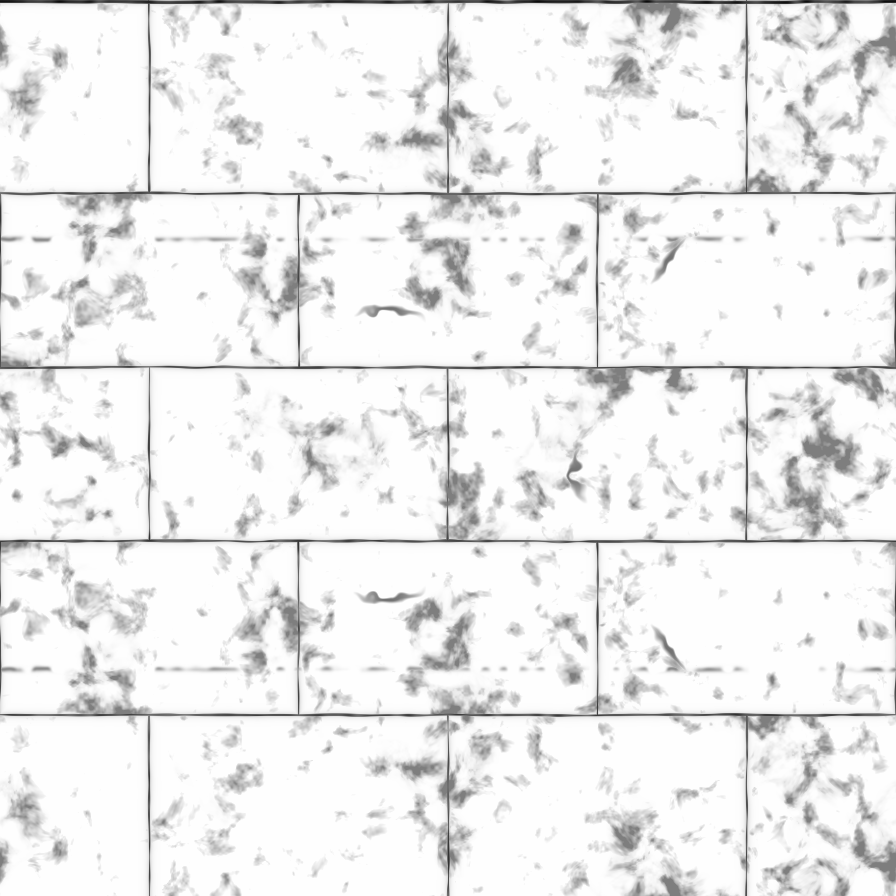
Reproduce this texture map procedurally as a WebGL 2 fragment shader.

```glsl
#version 300 es
precision highp float;
// White stone blocks in running bond: five courses, three blocks per course.
// Thin wavering joints come from distances to a grid; grey weathering comes from
// layered value noise, mirrored above and below the middle course.

uniform vec2 u_resolution;
out vec4 fragColor;

const float COLUMNS = 3.0;
const float FIRST_JOINT = 0.202;   // top of the lowest course
const float COURSE = 0.194;        // height of a course
const float TOP_JOINT = 0.998;
const float MIRROR_Y = FIRST_JOINT + 1.5 * COURSE;
const float STONE = 0.995;

// Integer hash of a lattice cell, 0 to 1
float hash(vec2 cell, float seed) {
  uvec3 k = uvec3(ivec3(vec3(cell, seed)) + 4096);
  uint h = k.x * 1597334677u ^ k.y * 3812015801u ^ k.z * 2798796415u;
  h = (h ^ (h >> 16)) * 2246822519u;
  h = (h ^ (h >> 13)) * 3266489917u;
  return float((h ^ (h >> 16)) >> 8) / 16777216.0;
}

// Value noise that wraps across the canvas width
float noise(vec2 p, float cells, float seed) {
  vec2 i = floor(p * cells);
  vec2 f = p * cells - i;
  f = f * f * (3.0 - 2.0 * f);
  float x0 = mod(i.x, cells);
  float x1 = mod(i.x + 1.0, cells);
  float low = mix(hash(vec2(x0, i.y), seed), hash(vec2(x1, i.y), seed), f.x);
  float high = mix(hash(vec2(x0, i.y + 1.0), seed), hash(vec2(x1, i.y + 1.0), seed), f.x);
  return mix(low, high, f.y);
}

float fbm(vec2 p, float cells, float seed) {
  float sum = 0.0;
  float weight = 0.533;
  for (int octave = 0; octave < 4; octave++) {
    sum += weight * noise(p, cells, seed + float(octave));
    cells *= 2.0;
    weight *= 0.5;
  }
  return sum;
}

// Small loosely clustered blotches over a pale wash, denser close to the joints
float stains(vec2 p, float edge, float seed) {
  vec2 warp = vec2(noise(p, 34.0, seed + 20.0), noise(p, 34.0, seed + 21.0)) - 0.5;
  vec2 q = p + 0.016 * warp;
  float cloud = fbm(q, 10.0, seed + 30.0) - 0.5;
  float blots = fbm(q, 52.0, seed + 40.0);
  float grain = mix(0.7, 1.3, noise(p, 240.0, seed + 50.0));
  float amount = blots + 0.5 * cloud + 0.05 * exp(-edge / 0.012);
  float wash = 0.14 * smoothstep(0.1, 0.24, cloud) * smoothstep(0.3, 0.6, blots);
  return min((1.6 * max(amount - 0.595, 0.0) + wash) * grain, 0.5);
}

// Tapered, ragged scar inside a block; about half of the blocks have one
float gouge(vec2 local, vec2 block, float rough) {
  float present = step(0.5, hash(block, 60.0));
  vec2 center = vec2(0.06, 0.05) + vec2(0.21, 0.09) * vec2(hash(block, 61.0), hash(block, 62.0));
  float angle = 3.14159 * hash(block, 63.0);
  vec2 axis = vec2(cos(angle), sin(angle));
  vec2 d = local - center;
  float along = dot(d, axis);
  float across = dot(d, vec2(-axis.y, axis.x)) + 4.0 * along * along + 0.014 * (rough - 0.5);
  float halfLength = mix(0.02, 0.045, hash(block, 64.0));
  float taper = max(1.0 - along * along / (halfLength * halfLength), 0.0);
  float width = 0.006 * taper * rough;
  return present * taper * (1.0 - smoothstep(width * 0.3, width + 0.003, abs(across)));
}

// Dark joint core with a faint soft border
float joint(float d, float width, float pixel) {
  float core = 1.0 - smoothstep(width - pixel * 0.5, width + pixel * 0.7, d);
  return 0.52 * core + 0.22 * exp(-d / 0.0024);
}

void main() {
  vec2 p = gl_FragCoord.xy / u_resolution;
  float pixel = 1.0 / min(u_resolution.x, u_resolution.y);

  // Slight waver of the joints
  vec2 wave = vec2(noise(p, 32.0, 1.0), noise(p, 32.0, 2.0)) - 0.5;
  vec2 g = p + 0.0016 * wave;

  // Course and block
  float level = (g.y - FIRST_JOINT) / COURSE;
  float row = clamp(floor(level) + 1.0, 0.0, 4.0);
  float column = g.x * COLUMNS + 0.5 * (1.0 - mod(row, 2.0));
  float ring = abs(row - 2.0);

  // Distances to the joints
  float bed = abs(level - clamp(floor(level + 0.5), 0.0, 3.0)) * COURSE;
  float head = (0.5 - abs(fract(column) - 0.5)) / COLUMNS;
  float top = abs(g.y - TOP_JOINT);
  float edge = min(min(bed, top), head);

  // Mirrored surface position
  float fold = abs(p.y - MIRROR_Y);
  vec2 surface = vec2(p.x, ring < 0.5 ? p.y : fold);
  float height = ring < 0.5 ? p.y - MIRROR_Y + 0.5 * COURSE : fold - (ring - 0.5) * COURSE;
  vec2 block = vec2(mod(floor(column), COLUMNS), ring);

  // Weathering
  float dark = stains(surface, edge, 100.0 * (ring + 1.0));
  float rough = noise(surface, 96.0, 5.0);
  dark = max(dark, 0.55 * gouge(vec2(fract(column) / COLUMNS, height), block, rough));

  // Broken horizontal scratch through the mirrored courses
  float drop = (height - 0.74 * COURSE + 0.003 * (rough - 0.5)) / 0.0028;
  float scratch = exp(-drop * drop) * step(0.5, ring) * step(ring, 1.5);
  float broken = smoothstep(0.5, 0.95, 0.6 * rough + 0.6 * noise(surface, 9.0, 6.0));
  dark = max(dark, 0.45 * scratch * broken);

  // Joints of uneven width
  float width = mix(0.0003, 0.0014, noise(p, 48.0, 3.0));
  float lines = max(joint(bed, width + 0.0003, pixel), joint(head, width, pixel));
  lines = max(lines, 1.2 * joint(top, 0.0018, pixel));
  dark = max(dark, lines * mix(0.75, 1.1, noise(p, 90.0, 4.0)));

  fragColor = vec4(vec3(clamp(STONE - dark, 0.0, 1.0)), 1.0);
}
```
